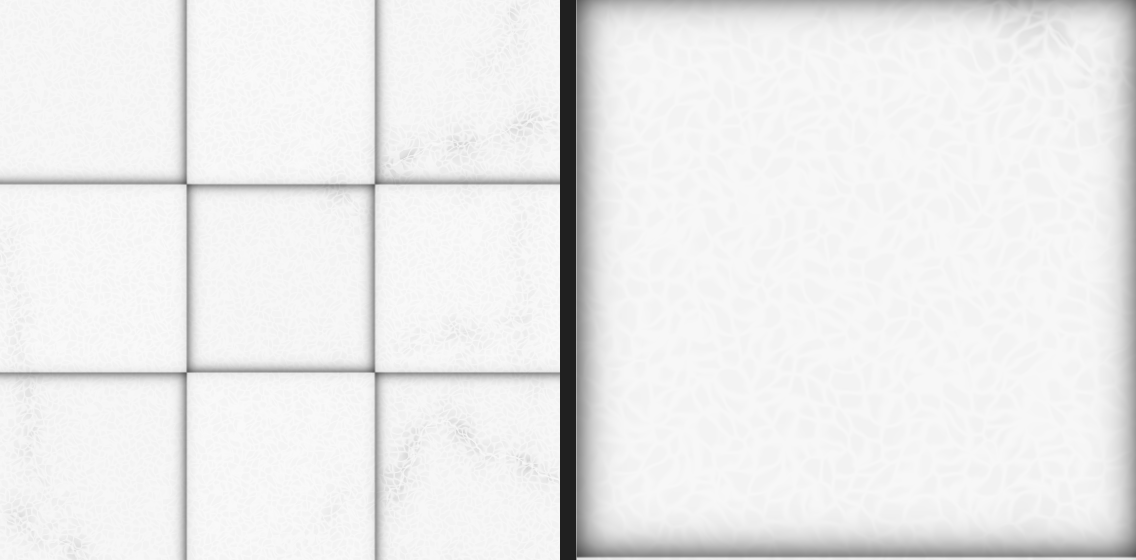
Left, the full canvas; right, a detail of the centre.
Reproduce this texture procedurally as a Shadertoy shader.

```glsl
// Three by three white marble tiles in a checker of sunken and raised squares.
// Sunken tiles carry soft inner shadows; cellular noise gives the crackle, and
// warped segments give pale veins with grey halos.

const vec2 CENTRE = vec2(0.5015, 0.503);   // middle of the central tile
const float HALF_TILE = 0.168;
const float MARBLE = 0.976;
const float VEIN_LIGHT = 0.985;
const float SHADOW_WIDTH = 0.0095;
const float SUNKEN_SHADOW = 0.45;
const float RAISED_SHADOW = 0.06;
const float CRACKLE_SCALE = 82.0;          // crackle cells across the canvas
const float CRACKLE_DEPTH = 0.018;
const float STAIN_DEPTH = 0.15;
const float HALO_WIDTH = 0.019;
const float THREAD_WIDTH = 0.0021;

// Vein start and end, with the strength of each
const int VEIN_COUNT = 11;
const vec4 VEINS[VEIN_COUNT] = vec4[VEIN_COUNT](
    vec4(0.01, 0.58, 0.05, 0.32), vec4(0.05, 0.32, 0.08, 0.10),
    vec4(0.03, 0.09, 0.15, 0.00), vec4(0.69, 0.71, 1.01, 0.79),
    vec4(0.68, 0.11, 0.78, 0.25), vec4(0.78, 0.25, 1.01, 0.13),
    vec4(0.91, 0.98, 0.89, 0.88), vec4(0.59, 0.66, 0.65, 0.61),
    vec4(0.54, 0.03, 0.65, 0.14), vec4(0.74, 0.39, 0.93, 0.43),
    vec4(0.94, 0.45, 0.92, 0.62));
const float STRENGTH[VEIN_COUNT] = float[VEIN_COUNT](
    0.35, 0.6, 0.75, 0.8, 0.85, 0.9, 0.7, 0.5, 0.3, 0.4, 0.25);

vec2 hash2(vec2 p) {
    vec3 q = fract(p.xyx * vec3(0.1031, 0.1030, 0.0973));
    q += dot(q, q.yzx + 33.33);
    return fract((q.xx + q.yz) * q.zy);
}

// Layered sines, each octave bent by the one before; about -1 to 1
vec2 waves(vec2 p) {
    vec2 sum = vec2(0.0);
    float amp = 0.5;
    for (int i = 0; i < 4; i++) {
        sum += amp * sin(p.yx + vec2(1.7, 4.1) * float(i) + 1.3 * sum.yx);
        p = mat2(1.5, 1.1, -1.1, 1.5) * p;
        amp *= 0.55;
    }
    return sum;
}

// Gap between the two nearest cell points: zero on the cell borders
float cellBorder(vec2 p) {
    vec2 cell = floor(p), local = fract(p);
    float nearest = 8.0, second = 8.0;
    for (int y = -1; y <= 1; y++)
    for (int x = -1; x <= 1; x++) {
        vec2 offset = vec2(x, y);
        float d = length(offset + hash2(cell + offset) - local);
        second = min(second, max(nearest, d));
        nearest = min(nearest, d);
    }
    return second - nearest;
}

float segmentDistance(vec2 p, vec2 a, vec2 b) {
    vec2 ab = b - a;
    return length(p - a - ab * clamp(dot(p - a, ab) / dot(ab, ab), 0.0, 1.0));
}

// x: grey halo, y: pale thread
vec2 veins(vec2 p, float pixel) {
    vec2 bent = p + 0.016 * waves(p * 38.0) + 0.005 * waves(p * 170.0);
    vec2 result = vec2(0.0);
    for (int i = 0; i < VEIN_COUNT; i++) {
        float d = segmentDistance(bent, VEINS[i].xy, VEINS[i].zw);
        float thread = 1.0 - smoothstep(0.0, THREAD_WIDTH + pixel, d);
        result = max(result, STRENGTH[i] * vec2(exp(-d / HALO_WIDTH), thread));
    }
    return result;
}

float marble(vec2 p, float pixel) {
    vec2 crackled = p * CRACKLE_SCALE + 0.7 * waves(p * 90.0);
    float inside = smoothstep(0.0, 0.55, cellBorder(crackled));
    float cloud = smoothstep(-0.1, 0.9, waves(p * 17.0 + 2.0).x);
    float patches = smoothstep(-0.7, 0.8, waves(p * 55.0).y);
    vec2 vein = veins(p, pixel);

    float stain = vein.x * mix(0.3, 1.0, patches);
    stain += 0.16 * cloud * patches * smoothstep(0.25, 1.0, p.x);
    float shade = MARBLE - CRACKLE_DEPTH * inside;
    shade -= STAIN_DEPTH * stain * mix(0.3, 1.0, inside);
    return mix(shade, VEIN_LIGHT, 0.9 * vein.y);
}

void mainImage(out vec4 fragColor, in vec2 fragCoord) {
    vec2 p = fragCoord / iResolution.xy;
    float pixel = 1.0 / min(iResolution.x, iResolution.y);

    // Signed seam distances; their sign product marks the sunken tiles
    vec2 seam = abs(p - CENTRE) - HALF_TILE;
    vec2 side = clamp(seam / pixel, -1.0, 1.0);
    float sunken = 0.5 + 0.5 * side.x * side.y;

    // Edge shading, combined over the two axes
    vec2 falloff = exp(-pow(abs(seam) / SHADOW_WIDTH, vec2(1.3)));
    vec2 light = 1.0 - mix(RAISED_SHADOW, SUNKEN_SHADOW, sunken) * falloff;

    float shade = marble(p, pixel) * light.x * light.y - 0.006 * sunken;
    fragColor = vec4(vec3(shade), 1.0);
}
```
